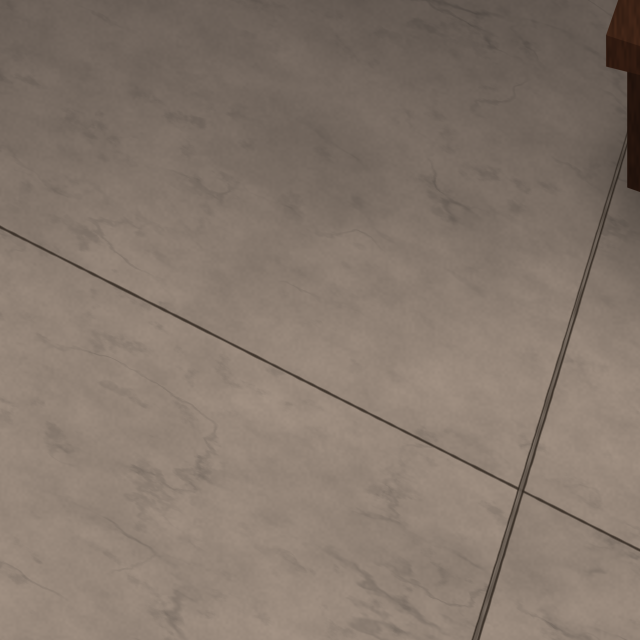
A WebGL 1 fragment shader for this texture:

```glsl
precision highp float;
uniform vec2 u_resolution;

// Slabs and light
const vec3 STONE_NEAR = vec3(0.588, 0.527, 0.476);
const vec3 STONE_FAR = vec3(0.395, 0.354, 0.324);
const vec3 VEIN_TINT = vec3(0.78, 0.785, 0.79);
const vec2 FALLOFF = vec2(0.30, 1.12);
const float CLOUD_AMOUNT = 0.17;
const float MOTTLE_AMOUNT = 0.10;
const float VEIN_AMOUNT = 0.55;
const float SPECK_AMOUNT = 0.30;
const float GRAIN_AMOUNT = 0.035;

// Joints
const vec2 CROSSING = vec2(0.814, 0.234);
const vec2 LONG_DIR = vec2(0.8925, -0.4510);
const vec2 CROSS_DIR = vec2(0.2898, 0.9571);
const float LONG_HALF = 0.0018;
const vec2 CROSS_HALF = vec2(0.0058, 0.0030);
const vec3 GROOVE = vec3(0.19, 0.155, 0.125);
const vec3 FILLER = vec3(0.46, 0.415, 0.375);

// Furniture corner
const vec3 WOOD_TOP = vec3(0.235, 0.135, 0.085);
const vec3 WOOD_FRONT = vec3(0.180, 0.098, 0.060);
const vec3 WOOD_LEG = vec3(0.135, 0.075, 0.047);
const vec2 BLOCK_CORNER = vec2(0.947, 0.945);
const float BLOCK_HEIGHT = 0.049;
const float LEG_LEFT = 0.980;
const float LEG_FOOT = 0.707;

float hash(vec2 p) {
  vec3 q = fract(vec3(p.xyx) * 0.1031);
  q += dot(q, q.yzx + 33.33);
  return fract((q.x + q.y) * q.z);
}

float noise(vec2 p) {
  vec2 i = floor(p);
  vec2 f = fract(p);
  f = f * f * (3.0 - 2.0 * f);
  return mix(mix(hash(i), hash(i + vec2(1.0, 0.0)), f.x),
             mix(hash(i + vec2(0.0, 1.0)), hash(i + 1.0), f.x), f.y);
}

float fbm(vec2 p) {
  float sum = 0.0;
  float amp = 0.5;
  for (int i = 0; i < 5; i++) {
    sum += amp * noise(p);
    p = mat2(1.6, 1.2, -1.2, 1.6) * p + 7.3;
    amp *= 0.5;
  }
  return sum / 0.96875;
}

// Signed distance to a line through the crossing, positive on its left
float joint(vec2 p, vec2 dir) {
  vec2 d = p - CROSSING;
  return dir.x * d.y - dir.y * d.x;
}

// Smooth coverage where d is positive
float cover(float d, float px) {
  return smoothstep(-px, px, d);
}

// Soft ridge along the middle level of roughened noise
float vein(vec2 p, float width) {
  float level = noise(p) + 0.45 * (fbm(p * 3.5 + 4.0) - 0.5);
  return 1.0 - smoothstep(0.0, width, abs(level - 0.5));
}

vec3 marble(vec2 uv, vec2 slab) {
  // Marks stretch along the long joint and differ on each slab
  vec2 p = vec2(dot(uv, LONG_DIR), dot(uv, vec2(-LONG_DIR.y, LONG_DIR.x)));
  p = p * vec2(1.0, 1.7) + slab * vec2(13.7, 9.1) + 20.0;

  float far = smoothstep(FALLOFF.x, FALLOFF.y, uv.y + 0.08 * (uv.x - 0.5));
  vec3 stone = mix(STONE_NEAR, STONE_FAR, far);
  stone *= 1.0 + CLOUD_AMOUNT * (fbm(p * 5.0) - 0.5)
               + MOTTLE_AMOUNT * (fbm(p * 24.0) - 0.5);

  // Veins break up into short faint stretches
  float broken = smoothstep(0.35, 0.70, fbm(p * 9.0 + 31.0));
  float veins = vein(p * vec2(2.0, 3.2), 0.035) * broken;
  veins += 0.7 * vein(p * vec2(3.6, 5.0) + 11.0, 0.035) * broken;
  veins += 0.22 * vein(p * vec2(2.0, 3.2), 0.22);
  float specks = smoothstep(0.58, 0.82, fbm(p * vec2(26.0, 30.0) + 5.0));
  specks *= 0.4 + broken;
  float marks = VEIN_AMOUNT * veins + SPECK_AMOUNT * specks;
  stone *= mix(vec3(1.0), VEIN_TINT, clamp(marks, 0.0, 1.0));

  return stone * (1.0 + GRAIN_AMOUNT * (noise(uv * 220.0) - 0.5));
}

void main() {
  vec2 uv = gl_FragCoord.xy / u_resolution;
  float px = 0.75 / min(u_resolution.x, u_resolution.y);

  // Slabs
  float longD = joint(uv, LONG_DIR);
  float crossD = joint(uv, CROSS_DIR);
  vec3 color = marble(uv, step(0.0, vec2(longD, crossD)));

  // Narrow joint with slightly uneven edges
  float wear = noise(uv * 90.0) - 0.5;
  float longGap = cover(LONG_HALF + 0.0008 * wear - abs(longD), 1.4 * px);
  color = mix(color, GROOVE, 0.85 * longGap);

  // Wide joint with streaked filler, narrowing with distance
  float halfWidth = mix(CROSS_HALF.x, CROSS_HALF.y, uv.y) + 0.0008 * wear;
  float streak = noise(vec2(crossD * 400.0, dot(uv, CROSS_DIR) * 45.0));
  float filler = cover(0.5 * halfWidth - abs(crossD - 0.1 * halfWidth), px);
  vec3 crossColor = mix(GROOVE, FILLER, filler * (0.5 + 0.5 * streak));
  color = mix(color, crossColor, 0.88 * cover(halfWidth - abs(crossD), 1.4 * px));

  // Soft shadow around the foot
  vec2 toFoot = (uv - vec2(1.01, 0.70)) / vec2(0.10, 0.16);
  color *= 1.0 - 0.30 * exp(-2.0 * dot(toFoot, toFoot));

  // Wooden leg, then the block above it
  vec2 q = uv - BLOCK_CORNER;
  float woodGrain = 0.85 + 0.3 * noise(uv * vec2(260.0, 60.0));
  float leg = cover(uv.x - LEG_LEFT, px)
            * cover(uv.y - LEG_FOOT + 0.35 * (uv.x - LEG_LEFT), px)
            * cover(BLOCK_CORNER.y - uv.y, px);
  color = mix(color, WOOD_LEG * woodGrain, leg);
  float block = cover(q.x - max(0.0, 0.345 * q.y), px)
              * cover(q.y + BLOCK_HEIGHT + 0.25 * q.x, px);
  vec3 blockColor = mix(WOOD_FRONT, WOOD_TOP, cover(q.y + 0.32 * q.x, px));
  color = mix(color, blockColor * woodGrain, block);

  gl_FragColor = vec4(color, 1.0);
}
```
